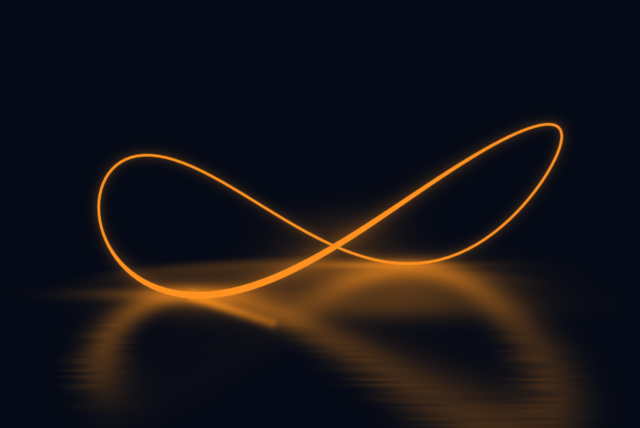
Give the GLSL for this background, as a Shadertoy shader.

```glsl
// A glowing ribbon bent into a tilted figure eight above a dark, wet floor.
// The ribbon is a short harmonic series traced in segments; its mirrored copy
// widens with height, is broken by ripples and sits in flat pools of light.

float hash(vec2 p) {
    vec3 q = fract(vec3(p.xyx) * 0.1031);
    q += dot(q, q.yzx + 33.33);
    return fract((q.x + q.y) * q.z);
}

float noise(vec2 p) {
    vec2 i = floor(p), f = fract(p);
    f = f * f * (3.0 - 2.0 * f);
    return mix(mix(hash(i), hash(i + vec2(1, 0)), f.x),
               mix(hash(i + vec2(0, 1)), hash(i + vec2(1, 1)), f.x), f.y);
}

// Closed figure eight, in units of the canvas height
vec2 ribbon(float t) {
    vec4 c = cos(t * vec4(1, 2, 3, 4)), s = sin(t * vec4(1, 2, 3, 4));
    float y = 0.5143 + dot(c, vec4(0.0711, 0.0875, 0.0119, -0.0033))
                     + dot(s, vec4(-0.0217, 0.1295, -0.0156, -0.0063));
    return vec2(0.7715 + 0.541 * c.x, y);
}

// Distance to a segment, and the position along it
vec2 segment(vec2 p, vec2 a, vec2 b) {
    vec2 d = b - a;
    float k = clamp(dot(p - a, d) / dot(d, d), 0.0, 1.0);
    return vec2(length(p - a - d * k), k);
}

// Soft elliptical pool of light
float pool(vec2 p, vec2 centre, vec2 radius) {
    vec2 q = (p - centre) / radius;
    return exp(-dot(q, q));
}

float screen(float a, float b) {
    return 1.0 - (1.0 - min(a, 1.0)) * (1.0 - min(b, 1.0));
}

void mainImage(out vec4 fragColor, in vec2 fragCoord) {
    vec2 p = fragCoord / iResolution.y;
    float pixel = 1.0 / iResolution.y;

    // Ripples shift the reflection sideways, more so towards the viewer
    float depth = smoothstep(0.32, 0.05, p.y);
    float ripple = noise(p * vec2(7.0, 150.0)) - 0.5;
    vec2 wet = p + vec2(ripple * 0.035 * depth, 0.0);

    float edge = 9.0, glow = 0.0, mirrored = 0.0;
    vec2 a = ribbon(0.0);
    const int STEPS = 128;
    for (int i = 0; i < STEPS; i++) {
        float t = 6.28319 * float(i + 1) / float(STEPS);
        vec2 b = ribbon(t);

        // Ribbon: the near strand is thicker and brighter
        float near = smoothstep(0.1, 1.0, sin(t)) * smoothstep(1.0, -0.5, cos(t));
        float d = segment(p, a, b).x;
        edge = min(edge, d - mix(0.0032, 0.0085, near));
        glow = max(glow, mix(0.28, 0.42, near) * exp(-d / mix(0.010, 0.022, near)));

        // Reflection: flipped about the floor under this part of the ribbon
        float ground = 0.3447 - 0.034 * cos(t - 2.0);
        float height = max(b.y - ground, 0.0);
        float blur = 0.016 + 0.14 * height;
        float hidden = smoothstep(0.0, 0.6, -sin(t)) * smoothstep(0.1, -0.3, cos(t));
        float power = (0.22 + 0.32 * exp(-height / 0.06)) * (1.0 - 0.88 * hidden);
        vec2 off = wet - vec2(b.x, ground - height);
        mirrored += power * length(b - a) / (blur * 2.5066)
                  * exp(-dot(off, off) / (2.0 * blur * blur));
        a = b;
    }
    mirrored *= 1.0 + 0.35 * ripple * depth;

    // Thin sheet of light with a crisp far rim and a soft near side
    float across = (p.x - 0.71) / 0.62;
    float below = 0.400 - 0.055 * across * across - p.y;
    float sheet = 0.30 * smoothstep(-0.006, 0.022, below) * exp(-max(below, 0.0) / 0.06)
                * smoothstep(1.0, 0.35, abs(across));

    // Pools where the ribbon touches the floor, and around the crossing
    float pools = 0.24 * pool(p, vec2(0.94, 0.345), vec2(0.25, 0.050))
                + 0.20 * pool(p, vec2(0.84, 0.285), vec2(0.36, 0.035))
                + 0.32 * pool(p, vec2(0.40, 0.312), vec2(0.20, 0.016))
                + 0.30 * pool(p, vec2(0.93, 0.381), vec2(0.17, 0.009))
                + 0.16 * pool(p, vec2(0.80, 0.430), vec2(0.14, 0.070));

    // Bright streak running forward from the nearest contact
    vec2 streak = segment(p, vec2(0.45, 0.308), vec2(0.635, 0.246));
    float beam = mix(0.85, 0.40, streak.y) * exp(-pow(streak.x / 0.013, 2.0));

    float light = screen(screen(mirrored, sheet + pools), screen(beam, glow));
    float core = smoothstep(pixel, -pixel, edge);
    vec3 color = mix(vec3(0.013, 0.035, 0.085), vec3(0.98, 0.56, 0.12), light);
    color = mix(color, vec3(1.0, 0.57, 0.13), core);
    fragColor = vec4(color, 1.0);
}
```
